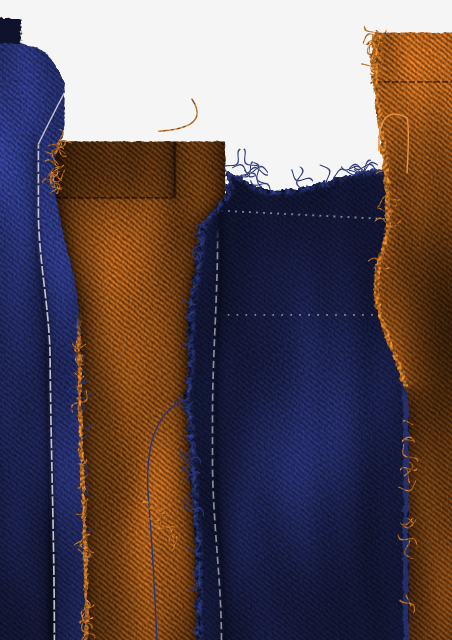
Write a WebGL 1 fragment shader that draws this texture.

```glsl
precision highp float;
// Four hanging strips of frayed twill, alternating indigo and ochre, on white.
// Noisy edge curves bound each strip; weave, seams, shadows and loose threads
// are layered on top.
uniform vec2 u_resolution;

const vec3 INDIGO = vec3(.115,.145,.34), OCHRE = vec3(.55,.3,.085);
const vec3 GOLD = vec3(.78,.46,.14), YARN = vec3(.16,.21,.47), PALE = vec3(.77,.76,.8);

float hash(float n) { return fract(sin(n*127.1)*4375.8); }
float corner(vec2 cell, vec2 f) {
  float a = 6.283*hash(cell.x + cell.y*57.3);
  return dot(vec2(cos(a), sin(a)), f);
}
float noise(vec2 p) {
  vec2 i = floor(p), f = p - i, u = f*f*(3. - 2.*f), x = vec2(1,0), y = x.yx;
  return mix(mix(corner(i, f), corner(i + x, f - x), u.x),
    mix(corner(i + y, f - y), corner(i + 1., f - 1.), u.x), u.y);
}
float cover(float d) { return clamp(.5 - d*u_resolution.y, 0., 1.); }
float ramp(float a, float b, float x) { return smoothstep(a, b, x); }
float band(float a, float b, float x) { return ramp(a - .01, a, x)*ramp(-b - .01, -b, -x); }
float shade(float d, float w) { return exp(-abs(d)/w); }
float glow(vec2 p, vec2 c, vec2 r) { p = (p - c)/r; return exp(-dot(p, p)); }

// Side edges: 0 left strip, 1 middle strip, 2 right strip
float edgeX(float id, float y) {
  if (id < .5) return .101 - .016*ramp(.19,.26,y) + .038*ramp(.27,.5,y) + .012*ramp(.5,1.,y);
  if (id < 1.5) return .354 - .045*ramp(.29,.37,y) - .016*ramp(.37,.5,y)
    + .013*ramp(.64,.9,y) - .008*shade(y - .625,.02);
  return .585 + .021*ramp(.08,.33,y) - .018*ramp(.35,.44,y) + .05*ramp(.45,.64,y);
}
float frayedTop(float x) { return .267 + .03*ramp(.35,.42,x) - .032*ramp(.44,.59,x); }

// Diagonal weave with uneven yarns
vec3 twill(vec2 p, vec3 dye, float light, float contrast) {
  float rib = sin(741.*p.y - 589.*p.x + 1.5*noise(p*60.));
  float uneven = .35*noise(p*vec2(330,210)) + .3*noise(p*vec2(20,6));
  return dye*light*(1. + contrast*rib + uneven);
}
// Quadratic thread from a to c, pulled toward b
float thread(vec2 p, vec2 a, vec2 b, vec2 c) {
  float d = 1.;
  vec2 last = a;
  for (int i = 1; i <= 12; i++) {
    float t = float(i)/12.;
    vec2 next = mix(mix(a, b, t), mix(b, c, t), t), s = next - last, q = p - last;
    d = min(d, length(q - s*clamp(dot(q, s)/dot(s, s), 0., 1.)));
    last = next;
  }
  return cover(d - .0011);
}
float curl(vec2 p, vec2 base, float seed, float reach) {
  float a = 6.283*hash(seed), c = cos(a), s = sin(a);
  vec2 l = mat2(c, -s, s, c)*(p - base);
  float d = .8*l.y - .005*sin(l.x*170. + seed);
  return cover(length(vec2(d, max(abs(l.x) - reach, 0.))) - .0009);
}
float fray(vec2 p, float id, float y0, float y1, float seed) {
  float m = 0.;
  for (int i = 0; i < 22; i++) {
    float s = seed + float(i), y = mix(y0, y1, hash(s + .37)), h = hash(s + 5.1);
    m = max(m, curl(p, vec2(edgeX(id, y), y), s, .006 + .015*h*h));
  }
  return m;
}
float stitch(float across, float along, float period, float fill) {
  float gap = (abs(fract(along/period) - .5) - .5*fill)*period;
  return cover(max(abs(across) - .0013, gap));
}

void main() {
  vec2 p = vec2(gl_FragCoord.x, u_resolution.y - gl_FragCoord.y)/u_resolution.y;
  float x = p.x, y = p.y, rough = .004*noise(p*90.) + .003*noise(p*240.);
  float dL = x - edgeX(0.,y), dM = x - edgeX(1.,y), dR = x - edgeX(2.,y);

  // Backdrop and scrap
  vec3 col = mix(vec3(.96), INDIGO*.5, cover(max(x - .033, .027 + .1*x - y) + rough));

  // First ochre strip with hem and flap
  float light = .72 + .38*glow(p, vec2(.19,.42), vec2(.08,.13)) + .4*glow(p, vec2(.25,.8), vec2(.07,.25));
  light *= (1. - .6*shade(dL,.018))*(1. - .55*shade(dM,.016));
  light *= 1. - band(.22,.305,y)*(.2*cover(x - .275) + .45*shade(x - .273,.003));
  light *= 1. - .55*stitch(y - .309, x, .012, .75)*cover(x - .27);
  col = mix(col, twill(p, OCHRE, light, .27), cover(max(.221 - y, x - .352) + rough*.4));

  // Middle indigo strip with fuzzy border and seams
  float seam = x - .34 + .008*ramp(.37,.65,y) - .014*ramp(.72,1.,y);
  light = .55 + .55*glow(p, vec2(.5,.64), vec2(.11,.17)) + .25*glow(p, vec2(.42,.85), vec2(.08,.2));
  light *= 1. - .4*shade(seam - .006,.008);
  float rows = max(stitch(y - .312 - .05*x, x, .011, .25), stitch(y - .492, x, .014, .17))*ramp(.34,.36,x);
  rows = max(rows, stitch(seam, y, .017, .65)*ramp(.35,.4,y));
  vec3 cloth = mix(twill(p, INDIGO, light, .16), PALE, .7*rows);
  float top = frayedTop(x) - y;
  float fuzz = 1. - ramp(.005,.016, min(dM, .003 - top));
  cloth = mix(cloth, YARN*(.7 + .8*noise(p*130.) + .6*noise(p*300.)), fuzz);
  col = mix(col, cloth, cover(max(top, -dM) + 1.3*rough));

  // Right ochre strip with shadowed folds
  light = .78 + .5*glow(p, vec2(.65,.1), vec2(.12,.15)) - .42*glow(p, vec2(.71,.53), vec2(.065,.16));
  light += shade(dR,.02)*(.25*band(.3,.6,y) - .35*ramp(.58,.66,y));
  light *= 1. - .55*stitch(y - .128, x, .013, .75);
  col = mix(col, twill(p, OCHRE, light, .25), cover(max(.051 - y, -dR) + .6*rough));
  col = mix(col, YARN, .8*cover(abs(dR + .004) - .004 + rough)*ramp(.58,.63,y));

  // Left indigo strip with rounded shoulder and bright facing
  float facing = x - .06 - .018*ramp(.33,.56,y) - .007*ramp(.5,1.,y);
  light = .9 + .65*glow(p, vec2(.03,.23), vec2(.08,.2)) - .3*ramp(.65,1.,y);
  light += ramp(.18,.25,y)*(.25*ramp(0.,.008,facing) - .35*shade(facing + .006,.007));
  float pale = stitch(facing, y, .018, .8)*ramp(.22,.23,y);
  pale = max(pale, thread(p, vec2(.1,.146), vec2(.082,.18), vec2(.06,.225)));
  cloth = mix(twill(p, INDIGO, light, .16), PALE, pale);
  col = mix(col, cloth, cover(max(dL, .068 + .06*pow(x/.1, 4.) - y) + .6*rough));

  // Frayed borders and curls
  float gold = cover(abs(dL) - .003 + rough)*ramp(.48,.54,y);
  gold = max(gold, cover(abs(dR) - .004 + rough)*band(.06,.6,y));
  gold = max(gold, max(fray(p,0.,.22,.3,11.), fray(p,0.,.5,1.,43.)));
  gold = max(gold, max(fray(p,2.,.05,.13,83.), fray(p,2.,.25,.95,131.)));
  float blue = max(fray(p,0.,.45,.9,211.), fray(p,1.,.3,1.,251.));
  for (int i = 0; i < 18; i++) {
    float s = float(i), u = mix(.36, .585, hash(s + .7));
    float lift = .004 + .03*hash(s + 9.3)*ramp(-.6,-.37,-u);
    blue = max(blue, curl(p, vec2(u, frayedTop(u) - lift), s, .018));
    if (i < 8) gold = max(gold, curl(p, vec2(.237 + .005*s, .79 + .008*s), s, .014));
  }

  // Long loose threads
  vec2 bend = vec2(.232,.78), tip = vec2(.636,.184);
  blue = max(blue, thread(p, vec2(.287,.625), vec2(.222,.655), bend));
  blue = max(blue, thread(p, bend, vec2(.24,.88), vec2(.245,1)));
  gold = max(gold, thread(p, vec2(.248,.205), vec2(.33,.2), vec2(.3,.155)));
  col = mix(mix(col, YARN, blue), GOLD*(.9 + .8*noise(p*220.)), gold);
  pale = max(thread(p, vec2(.592,.235), vec2(.59,.16), tip), thread(p, tip, vec2(.64,.2), vec2(.636,.27)));
  gl_FragColor = vec4(mix(col, GOLD + .12, pale), 1);
}
```
